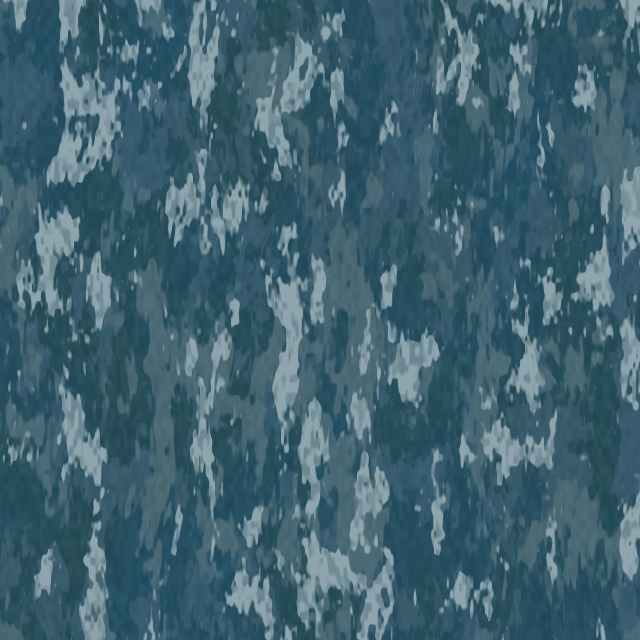
Give the GLSL for this pattern, as a WebGL 1 fragment shader.

```glsl
precision highp float;

uniform vec2 u_resolution;

// Colours
const vec3 BASE_GREEN = vec3(0.152, 0.302, 0.345);
const vec3 BASE_BLUE = vec3(0.148, 0.308, 0.380);
const vec3 VEIL = vec3(0.215, 0.355, 0.425);
const vec3 PATCH = vec3(0.290, 0.412, 0.457);
const vec3 FLAKE = vec3(0.560, 0.648, 0.680);
const vec3 TINT = vec3(-0.010, 0.004, 0.024);

// Feature frequencies across the canvas: larger in x, so marks run upright
const vec2 FLAKE_FREQ = vec2(24.0, 8.5);
const vec2 PATCH_FREQ = vec2(21.0, 7.0);
const vec2 VEIL_FREQ = vec2(27.0, 10.0);
const vec2 GRAIN_FREQ = vec2(170.0, 70.0);
const vec2 TINT_FREQ = vec2(13.0, 6.0);
const vec2 WARP_FREQ = vec2(12.0, 9.0);

// Thresholds and softness of the layers
const float FLAKE_LEVEL = 0.587;
const float PATCH_LEVEL = 0.588;
const float VEIL_LEVEL = 0.528;
const float FLAKE_EDGE = 0.032;
const float UNDER_EDGE = 0.035;

const float OCTAVE_GAIN = 0.73;
const float OCTAVE_SCALE = 2.07;
const float WARP_AMOUNT = 0.016;
const float FLAKE_THIN = 0.66;
const float GRAIN_CONTRAST = 0.050;

float hash(vec2 p) {
  return fract(sin(dot(p, vec2(127.1, 311.7))) * 43758.5453);
}

float noise(vec2 p) {
  vec2 cell = floor(p);
  vec2 f = fract(p);
  f = f * f * (3.0 - 2.0 * f);
  float low = mix(hash(cell), hash(cell + vec2(1.0, 0.0)), f.x);
  float high = mix(hash(cell + vec2(0.0, 1.0)), hash(cell + 1.0), f.x);
  return mix(low, high, f.y);
}

// Four octaves, normalised to 0..1; a high gain keeps the outlines ragged
float fbm(vec2 p) {
  float sum = 0.0;
  float total = 0.0;
  float weight = 1.0;
  for (int i = 0; i < 4; i++) {
    sum += weight * noise(p);
    total += weight;
    weight *= OCTAVE_GAIN;
    p = p * OCTAVE_SCALE + vec2(17.3, 9.1);
  }
  return sum / total;
}

float layer(vec2 p, float level, float edge) {
  return smoothstep(level - edge, level + edge, fbm(p));
}

void main() {
  vec2 uv = gl_FragCoord.xy / min(u_resolution.x, u_resolution.y);

  // A slight sideways warp breaks up the noise lattice and slants the marks
  vec2 p = uv;
  p.x += WARP_AMOUNT * (noise(uv * WARP_FREQ + 5.7) - 0.5);

  float grain = noise(p * GRAIN_FREQ + 3.4);
  float hue = noise(p * TINT_FREQ + 40.0);

  // Dark ground with two low-contrast layers
  vec3 color = mix(BASE_GREEN, BASE_BLUE, smoothstep(0.15, 0.75, hue));
  color = mix(color, VEIL, layer(p * VEIL_FREQ + 23.6, VEIL_LEVEL, UNDER_EDGE));
  color = mix(color, PATCH, layer(p * PATCH_FREQ + 71.9, PATCH_LEVEL, UNDER_EDGE));
  color += TINT * (noise(p * TINT_FREQ + 88.5) - 0.5);
  color += GRAIN_CONTRAST * (grain - 0.5);

  // Pale ragged flakes, thinned by the grain
  float opacity = mix(FLAKE_THIN, 1.0, smoothstep(0.2, 0.6, grain));
  float flakes = layer(p * FLAKE_FREQ + 131.3, FLAKE_LEVEL, FLAKE_EDGE);
  color = mix(color, FLAKE, flakes * opacity);

  gl_FragColor = vec4(color, 1.0);
}
```
